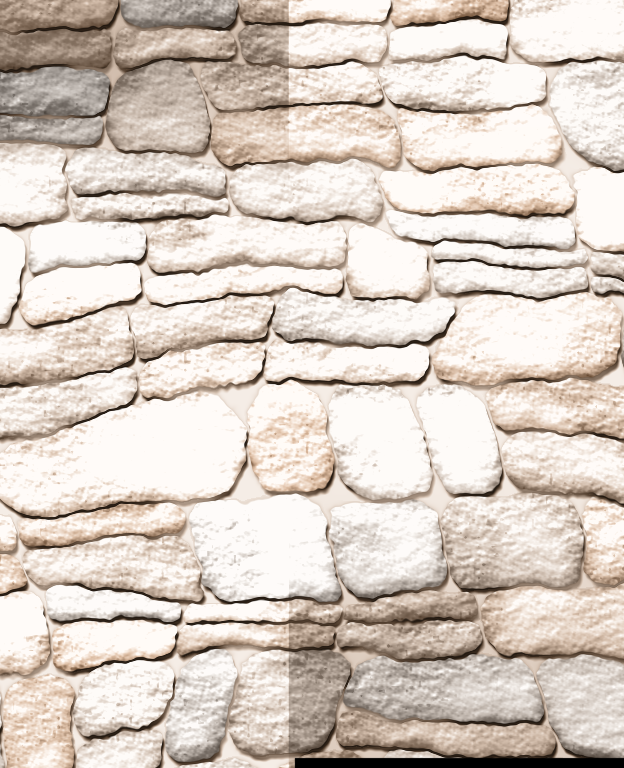
This texture is drawn by a Shadertoy shader. Its source:

```glsl
float hash(vec2 p) {
    return fract(sin(dot(p, vec2(127.1, 311.7))) * 43758.5453);
}

float noise(vec2 p) {
    vec2 i = floor(p), f = fract(p);
    f = f * f * (3.0 - 2.0 * f);
    float low = mix(hash(i), hash(i + vec2(1, 0)), f.x);
    float high = mix(hash(i + vec2(0, 1)), hash(i + vec2(1, 1)), f.x);
    return mix(low, high, f.y);
}

float fbm(vec2 p) {
    float sum = 0.0, amp = 0.36;
    for (int i = 0; i < 5; i++) {
        sum += amp * noise(p);
        p = mat2(1.8, 0.6, -0.6, 1.8) * p + 17.3;
        amp *= 0.72;
    }
    return sum;
}

// Wavering boundary number i of a run of cells
float edge(float i, float t, float seed) {
    return i + 0.75 * (noise(vec2(t, i * 7.0 + seed)) - 0.5);
}

// Lower bound, upper bound and index of the cell holding v
vec3 span(float v, float t, float seed) {
    float i = floor(v);
    if (v < edge(i, t, seed)) i -= 1.0;
    else if (v >= edge(i + 1.0, t, seed)) i += 1.0;
    return vec3(edge(i, t, seed), edge(i + 1.0, t, seed), i);
}

float roundBox(vec2 p, vec2 halfSize, float radius) {
    vec2 q = abs(p) - halfSize + radius;
    return length(max(q, 0.0)) + min(max(q.x, q.y), 0.0) - radius;
}

// Distance, height within the stone (-1 to 1) and identity
vec4 stone(vec2 p) {
    vec2 wobble = vec2(noise(p * 13.0), noise(p * 13.0 + 40.0)) - 0.5;
    vec2 ripple = vec2(noise(p * 50.0 + 9.0), noise(p * 50.0 + 70.0)) - 0.5;
    vec2 chip = vec2(noise(p * 140.0 + 3.0), noise(p * 140.0 + 90.0)) - 0.5;
    vec2 q = p + 0.018 * wobble + 0.007 * ripple + 0.003 * chip;
    vec2 density = vec2(5.0, 8.6);

    vec3 row = span(q.y * density.y, q.x * 3.0, 3.0);
    float shift = 10.0 * hash(vec2(row.z, 5.0));
    vec3 col = span(q.x * density.x + shift, q.y * 3.0, row.z * 31.0 + 70.0);
    vec2 lo = vec2(col.x - shift, row.x) / density;
    vec2 hi = vec2(col.y - shift, row.y) / density;
    vec2 id = vec2(col.z, row.z);

    // Some cells hold two thin or two short stones
    float kind = hash(id + 0.3);
    vec2 cut = mix(lo, hi, 0.35 + 0.3 * hash(id + 8.0));
    if (kind < 0.38) {
        if (q.y < cut.y) hi.y = cut.y;
        else { lo.y = cut.y; id += 0.5; }
    } else if (kind > 0.85) {
        if (q.x < cut.x) hi.x = cut.x;
        else { lo.x = cut.x; id += 0.25; }
    }

    vec2 halfSize = max(0.5 * (hi - lo) - 0.002, 0.004);
    vec2 local = q - 0.5 * (lo + hi);
    float radius = min(halfSize.x, halfSize.y) * mix(0.45, 0.85, hash(id + 2.0));
    return vec4(roundBox(local, halfSize, radius), local.y / halfSize.y, id);
}

// Uneven exposure, with a seam dividing the wall
float dimness(vec2 p, float seam) {
    float right = smoothstep(seam - 0.001, seam + 0.001, p.x);
    float upper = smoothstep(0.72, 0.93, p.y) * mix(0.42, 0.06, right);
    upper *= mix(1.0, 0.75, smoothstep(0.0, seam, p.x));
    float lower = smoothstep(0.42, 0.12, p.y) * right * 0.25;
    return upper + lower;
}

// Tone to colour: neutral at both ends, warm in the middle
vec3 toneColor(float tone, float warmth) {
    float v = clamp(tone, 0.03, 0.985);
    vec3 warm = vec3(0.08, 0.0, -0.065) * min(1.0, 5.0 * v * (1.0 - v));
    return clamp(v + warm * warmth + vec3(0.008, 0.0, -0.008), 0.0, 1.0);
}

void mainImage(out vec4 fragColor, in vec2 fragCoord) {
    vec2 p = fragCoord / iResolution.y;
    float seam = 0.376;
    float dim = dimness(p, seam);
    vec4 s = stone(p);

    // Grainy face lit from the upper left
    vec2 grain = vec2(24.0, 34.0);
    float relief = fbm(p * grain) - fbm((p + vec2(-0.002, 0.004)) * grain);
    float stain = smoothstep(0.35, 0.8, noise(p * vec2(13.0, 20.0) + 5.0));
    float pits = smoothstep(0.80, 0.95, noise(p * 170.0)) * (0.3 + stain);
    float broken = noise(p * vec2(22.0, 30.0) + 50.0);
    float underside = smoothstep(0.4, -0.9, s.y);
    float rim = exp(min(s.x, 0.0) / 0.010);
    float face = 1.07 - dim + 0.2 * (hash(s.zw) - 0.5);
    face += relief * (0.75 + 0.5 * stain + 0.5 * rim) - 0.12 * stain - 0.14 * pits;
    face -= rim * (0.10 + underside * (0.12 + 0.38 * broken));
    face = max(face, 0.27 + 0.4 * face);

    // Mortar under a patchy shadow of the stone above
    float above = stone(p + vec2(-0.003, 0.007)).x;
    float patchy = smoothstep(0.2, 0.65, noise(p * vec2(16.0, 24.0) + 30.0));
    float shadow = smoothstep(0.002, -0.004, above) * mix(0.45, 1.0, patchy);
    float mortar = mix(0.93 - 0.5 * dim, 0.17, shadow);
    mortar -= 0.12 * exp(-max(s.x, 0.0) / 0.002);

    float cover = smoothstep(0.001, -0.001, s.x);
    float warmth = mix(0.35, 1.5, hash(s.zw + 6.0)) * (1.0 - 0.8 * dim);
    vec3 color = mix(toneColor(mortar, 0.9), toneColor(face, warmth), cover);

    // Dark strip along the lower right border
    float strip = smoothstep(0.014, 0.012, p.y) * smoothstep(0.383, 0.385, p.x);
    fragColor = vec4(mix(color, vec3(0.0), strip), 1.0);
}
```
